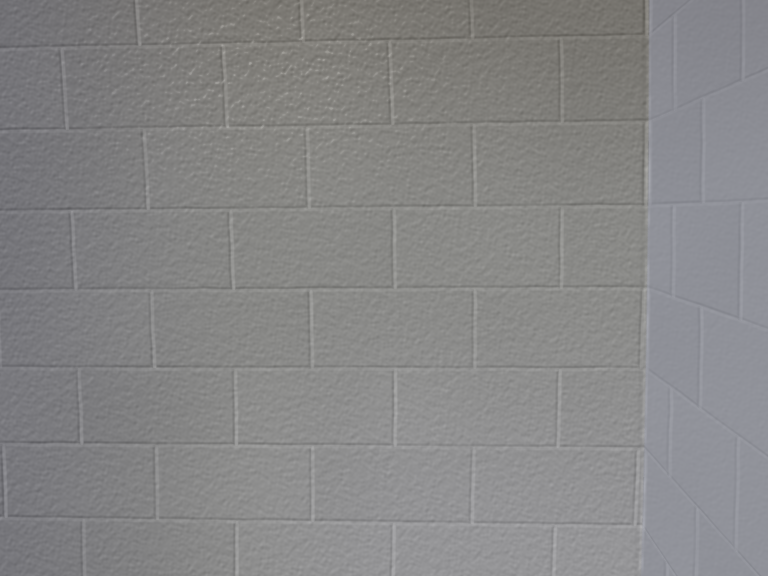
Write a Shadertoy shader that draws this texture.

```glsl
// A painted concrete-block wall in running bond, meeting a side wall at a corner.
// Each wall maps the canvas to block coordinates (column, course) in perspective;
// signed joint distances shade the grooves, and embossed noise roughens the paint.

// Lengths are in canvas heights, measured from the top left.
const float COURSE_CURVE = 0.00139;    // shrinking of courses downward
const float STAGGER = 0.485;           // column shift of alternate courses
const float CORNER_X = 1.1267;
const float CORNER_LEAN = 0.0139;
const float HORIZON = 0.3733;          // eye level on the side wall
const float FORESHORTEN = 2.678;       // perspective rate of the side wall
const float SIDE_START = 0.0403;
const float SIDE_BLOCK = 0.0733;
const float JOINT_HALF = 0.0028;
const float GRAIN_FREQ = 150.0;
const float GRAIN_DEPTH = 0.042;
const float BLOCK_VARIATION = 0.010;
const vec2 GLOSS_CENTER = vec2(0.47, 0.12);

const vec3 WARM_SHADE = vec3(0.458, 0.447, 0.424);
const vec3 NEUTRAL = vec3(0.538, 0.538, 0.528);
const vec3 PALE = vec3(0.580, 0.580, 0.588);
const vec3 COOL_SHADE = vec3(0.448, 0.448, 0.474);
const vec3 SIDE_SHADE = vec3(0.520, 0.522, 0.548);
const vec3 SIDE_LIGHT = vec3(0.562, 0.569, 0.598);

float hash(vec2 p) {
    return fract(sin(dot(p, vec2(127.1, 311.7))) * 43758.5453);
}

float noise(vec2 p) {
    vec2 i = floor(p), f = fract(p);
    f = f * f * (3.0 - 2.0 * f);
    return mix(mix(hash(i), hash(i + vec2(1, 0)), f.x),
               mix(hash(i + vec2(0, 1)), hash(i + vec2(1, 1)), f.x), f.y);
}

// Height of the rough paint: two layers, turned to hide the lattice.
float paintHeight(vec2 p) {
    const mat2 TURN = mat2(0.8, 0.6, -0.6, 0.8);
    return noise(TURN * p) + 0.8 * noise(p * TURN * 1.37 + 40.0);
}

// Inverts start + stride * n + curve * n * n = x.
float unbend(float x, float start, float stride, float curve) {
    float root = sqrt(max(stride * stride + 4.0 * curve * (x - start), 0.0));
    return (root - stride) / (2.0 * curve);
}

// Course number and local course height; t is 0 at the left edge, 1 at the corner.
vec2 courseAt(float y, float t) {
    float stride = mix(0.1441, 0.1502, t);
    float k = unbend(y, mix(0.0851, 0.0625, t), stride, -COURSE_CURVE);
    return vec2(k, stride - 2.0 * COURSE_CURVE * k);
}

float line(float d, float halfWidth, float soft) {
    return 1.0 - smoothstep(halfWidth - soft, halfWidth + soft, abs(d));
}

// Lit lip, and the shadow on the upper or left side of a joint.
vec2 groove(float d, float soft) {
    return vec2(line(d - 0.0010, JOINT_HALF, soft),
                line(d + 0.0038, JOINT_HALF * 0.8, soft));
}

// Soft lighting of the main wall.
vec3 wallTone(vec2 p) {
    vec3 c = mix(WARM_SHADE, NEUTRAL, smoothstep(-0.08, 0.46, p.y));
    c = mix(c, PALE, smoothstep(0.42, 0.95, p.y) * smoothstep(0.15, 0.75, p.x));
    return mix(c, COOL_SHADE, 0.85 * (1.0 - smoothstep(-0.08, 0.50, p.x)));
}

void mainImage(out vec4 fragColor, in vec2 fragCoord) {
    float H = iResolution.y;
    vec2 p = vec2(fragCoord.x, H - fragCoord.y) / H;
    float soft = max(0.0020, 0.8 / H);
    float fromCorner = p.x - CORNER_X + CORNER_LEAN * p.y * p.y;
    float side = smoothstep(-soft, soft, fromCorner);

    // Block coordinates and their size on the canvas
    vec2 course, column;
    if (fromCorner > 0.0) {
        float depth = 1.0 + FORESHORTEN * fromCorner;
        course = courseAt(HORIZON + (p.y - HORIZON) / depth, 1.0);
        course.y *= depth;
        column = vec2((fromCorner / depth - SIDE_START) / SIDE_BLOCK,
                      SIDE_BLOCK * depth * depth);
    } else {
        course = courseAt(p.y, p.x / CORNER_X);
        float drop = (p.y - 0.1476) / 0.811;
        float start = 0.111 + 0.0347 * drop + 0.02 * drop * (1.0 - drop);
        float stride = 0.2755 - 0.0139 * drop;
        float curve = 0.00417 - 0.0007 * drop;
        float u = unbend(p.x, start, stride, curve);
        column = vec2(u, stride + 2.0 * curve * u);
    }
    float row = floor(course.x);
    column.x -= STAGGER * mod(row, 2.0);
    vec2 block = vec2(floor(column.x), row);

    // Joints, slightly uneven along their length
    float wobble = 0.0014 * (noise(p * 28.0) - 0.5);
    vec2 bed = groove((course.x - round(course.x)) * course.y + wobble, soft);
    vec2 head = groove((column.x - round(column.x)) * column.y + wobble, soft);
    float wear = mix(0.7, 1.2, noise(p * 17.0 + 9.0)) * mix(1.0, 0.5, side);
    float lip = max(bed.x * 0.6, head.x) * wear;
    float shadow = max(bed.y, head.y * 0.8) * (1.0 - min(lip, 1.0)) * wear;

    // Lighting and block tone
    vec3 sideTone = mix(SIDE_SHADE, SIDE_LIGHT, smoothstep(-0.05, 0.4, p.y));
    vec3 color = mix(wallTone(p), sideTone, side);
    color += BLOCK_VARIATION * (hash(block + 31.0 * side) - 0.5);
    color += 0.012 * (noise(p * 7.0) - 0.5);

    // Rough paint with glints under the reflected light
    vec2 g = p * GRAIN_FREQ;
    float relief = paintHeight(g) - paintHeight(g + vec2(0.25, 0.6));
    vec2 toGloss = (p - GLOSS_CENTER) / vec2(0.28, 0.16);
    float gloss = exp(-dot(toGloss, toGloss)) * (1.0 - side);
    color += GRAIN_DEPTH * relief * mix(1.0 + 0.5 * gloss, 0.3, side);
    color += gloss * (0.030 + 0.07 * smoothstep(0.3, 0.9, relief));

    // Grooves and the paint bead along the corner
    color += 0.060 * lip - 0.060 * shadow;
    color += 0.060 * line(fromCorner, 0.004, soft) * noise(vec2(3.0, p.y * 45.0));
    color -= 0.020 * line(fromCorner + 0.009, 0.003, 0.003);
    fragColor = vec4(clamp(color, 0.0, 1.0), 1.0);
}
```
